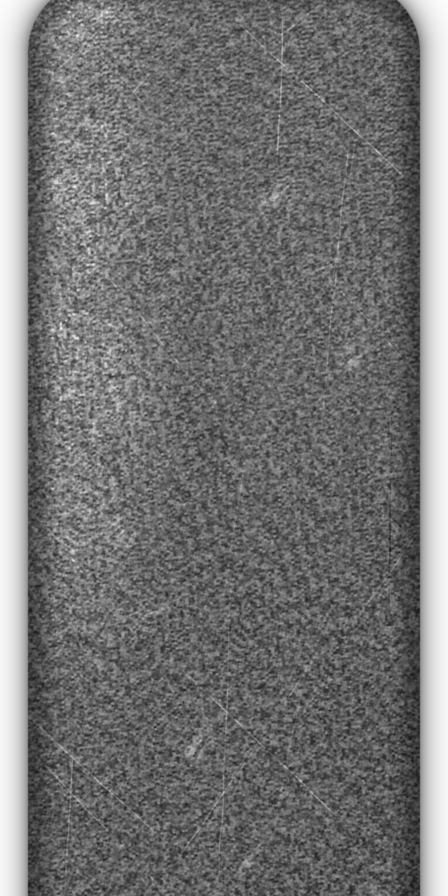
A Shadertoy shader for this texture:

```glsl
// A worn dark metal plate with rounded top corners and a soft shadow on white.
// Two layers of fine value noise make the grain; loops scatter long thin
// scratches and small scuffed patches over a softly lit base.

#define GRAIN_CELLS 172.0    // grain cells across the width
#define GRAIN_CONTRAST 0.56
#define SCRATCH_COUNT 30
#define SCRATCH_WIDTH 0.0012
#define SCRATCH_GAIN 0.27
#define SCUFF_COUNT 8
#define SCUFF_GAIN 0.22
#define WEAR_GAIN 0.13
#define CORNER_RADIUS 0.156
#define SHADOW_SIZE 0.024

float hash(vec2 p) {
    return fract(sin(dot(p, vec2(127.1, 311.7))) * 43758.5453);
}

float noise(vec2 p) {
    vec2 cell = floor(p), f = fract(p);
    f = f * f * (3.0 - 2.0 * f);
    return mix(mix(hash(cell), hash(cell + vec2(1, 0)), f.x),
               mix(hash(cell + vec2(0, 1)), hash(cell + vec2(1, 1)), f.x), f.y);
}

mat2 rotation(float a) {
    float c = cos(a), s = sin(a);
    return mat2(c, -s, s, c);
}

// Signed distance to the plate, which runs on below the canvas
float plateDistance(vec2 p) {
    vec2 q = abs(p - vec2(0.5, 0.52)) - vec2(0.4375, 1.52) + CORNER_RADIUS;
    return length(max(q, 0.0)) + min(max(q.x, q.y), 0.0) - CORNER_RADIUS;
}

// Fine speckle centred on zero
float grain(vec2 p) {
    float coarse = noise(rotation(0.12) * p * GRAIN_CELLS * vec2(0.85, 1.1));
    float fine = noise(rotation(0.6) * p * GRAIN_CELLS * 1.25 + 37.0);
    return 0.6 * coarse + 0.4 * fine - 0.5;
}

// Long broken lines in three families: falling, steep and rising
float scratches(vec2 p, float pixel) {
    float sum = 0.0;
    for (int i = 0; i < SCRATCH_COUNT; i++) {
        float id = float(i), family = mod(id, 3.0);
        float pick = hash(vec2(id, 1.7)), vary = hash(vec2(id, 5.3));
        vec2 centre = vec2(0.08 + 0.84 * fract(id * 0.618 + 0.2),
                           2.0 * fract(id * 0.755 + 0.15 * pick));
        float angle = family < 0.5 ? -0.85 : family < 1.5 ? 1.45 : 0.85;
        angle += (vary - 0.5) * (family < 1.5 ? 0.25 : 0.7);
        float reach = mix(0.12, 0.42, hash(vec2(id, 9.1)));
        vec2 q = rotation(angle) * (p - centre);
        q.y += (pick - 0.5) * 0.12 * q.x * q.x + 0.004 * (noise(vec2(q.x * 12.0, id)) - 0.5);
        float line = 1.0 - smoothstep(0.0, SCRATCH_WIDTH + pixel, abs(q.y));
        line *= 1.0 - smoothstep(0.6 * reach, reach, abs(q.x));
        float broken = smoothstep(0.1, 0.8, noise(vec2(q.x * 55.0, id * 7.0)));
        float strength = mix(0.3, 1.0, vary * vary);
        float tone = hash(vec2(id, 13.9)) < 0.24 ? -0.5 : 1.0;
        sum += tone * strength * line * mix(0.3, 1.0, broken);
    }
    return sum;
}

// Small patches of short parallel rub marks
float scuffs(vec2 p) {
    float sum = 0.0;
    for (int i = 0; i < SCUFF_COUNT; i++) {
        float id = float(i);
        vec2 centre = vec2(0.15 + 0.72 * fract(id * 0.618 + 0.55),
                           0.08 + 1.6 * fract(id * 0.38 + 0.1 * hash(vec2(id, 3.0))));
        vec2 q = rotation(mix(0.35, 1.1, hash(vec2(id, 21.0)))) * (p - centre);
        vec2 r = q / vec2(mix(0.03, 0.09, hash(vec2(id, 27.0))), 0.025);
        float streak = noise(q * vec2(28.0, 150.0) + id * 11.0);
        sum += exp(-dot(r, r)) * smoothstep(0.4, 0.95, streak);
    }
    return sum;
}

void mainImage(out vec4 fragColor, in vec2 fragCoord) {
    vec2 p = fragCoord / iResolution.x;
    float pixel = 1.0 / iResolution.x;
    float d = plateDistance(p);

    // Base light, with a cloudy worn band down the left
    float clouds = 0.6 * noise(p * vec2(9.0, 5.0)) + 0.4 * noise(p * 24.0);
    float band = (p.x - 0.18) / 0.13;
    float wear = exp(-band * band) * smoothstep(0.35, 1.1, p.y) * (0.25 + clouds);
    float metal = mix(0.365, 0.415, smoothstep(0.0, 1.5, p.y));
    metal += 0.03 * (0.5 - p.x) + 0.03 * (clouds - 0.5) + WEAR_GAIN * wear;

    // Surface marks
    metal += GRAIN_CONTRAST * grain(p) * (0.9 + 0.4 * wear);
    metal += 0.25 * wear * smoothstep(0.68, 0.95, noise(p * 110.0));
    metal += SCRATCH_GAIN * scratches(p, pixel) + SCUFF_GAIN * scuffs(p);

    // Darkened rim, outer shadow and smooth plate edge
    metal *= mix(0.62, 1.0, smoothstep(0.0, 0.075, -d));
    float paper = 1.0 - 0.45 * exp(-max(d, 0.0) / SHADOW_SIZE);
    float value = mix(metal, paper, smoothstep(-pixel, pixel, d));
    fragColor = vec4(vec3(clamp(value, 0.0, 1.0)), 1.0);
}
```
